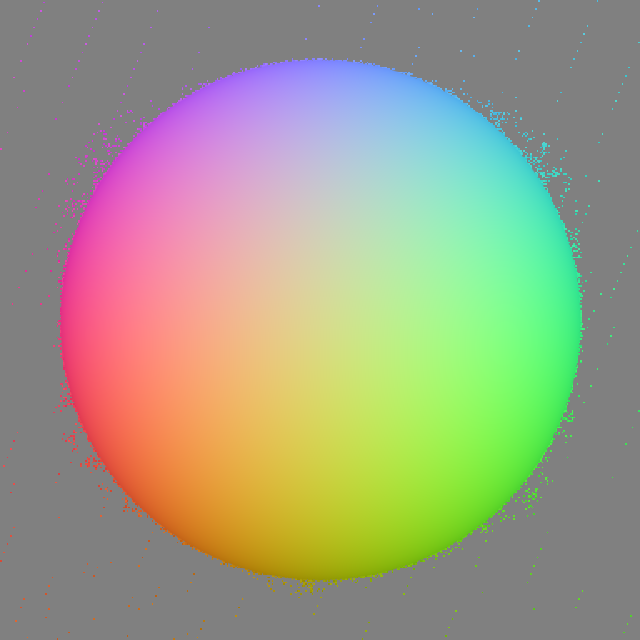
A WebGL 1 fragment shader for this texture map:

```glsl
precision highp float;
// Sphere normals mapped to soft rainbow colours on grey, with a frayed, speckled rim.

#define CENTER vec2(0.501, 0.5)
#define RADIUS 0.406
#define BACKGROUND vec3(0.502)
#define GRID 384.0
#define SPECK_DENSITY 0.42
#define RIM_FRAY 0.0045
#define CLUMP_SCALE 42.0

uniform vec2 u_resolution;

float hash(vec2 p) {
  return fract(sin(dot(p, vec2(127.1, 311.7))) * 43758.55);
}

vec2 gradient(vec2 p) {
  float a = 6.28319 * hash(p);
  return vec2(cos(a), sin(a));
}

float gradientNoise(vec2 p) {
  vec2 i = floor(p), f = fract(p);
  vec2 u = f * f * f * (f * (f * 6.0 - 15.0) + 10.0);
  vec2 e = vec2(1.0, 0.0);
  float low = mix(dot(gradient(i), f), dot(gradient(i + e.xy), f - e.xy), u.x);
  float high = mix(dot(gradient(i + e.yx), f - e.yx), dot(gradient(i + e.xx), f - e.xx), u.x);
  return mix(low, high, u.y);
}

// Each colour channel is the normal seen along one tilted axis.
vec3 normalColor(vec3 n) {
  vec3 axisRed = vec3(-0.707, -0.09, 0.701);
  vec3 axisGreen = vec3(0.707, -0.09, 0.701);
  vec3 axisBlue = vec3(0.0, 0.992, 0.127);
  return 0.5 + 0.5 * vec3(dot(n, axisRed), dot(n, axisGreen), dot(n, axisBlue));
}

float lobe(float angle, float middle, float sharpness) {
  return exp(-sharpness * (1.0 - cos(angle - middle)));
}

// How far the specks drift beyond the rim in each direction.
float speckReach(float angle) {
  float reach = 0.004;
  reach += 0.066 * lobe(angle, 2.52, 17.0);
  reach += 0.064 * lobe(angle, 0.61, 17.0);
  reach += 0.051 * lobe(angle, -0.65, 18.0);
  reach += 0.044 * lobe(angle, 3.67, 20.0);
  reach += 0.029 * lobe(angle, 4.66, 40.0);
  return reach;
}

// Chance that a grid cell outside the sphere holds a speck.
float speckChance(vec2 offset) {
  float d = length(offset) - RADIUS;
  float reach = speckReach(atan(offset.y, offset.x));
  float clump = smoothstep(-0.25, 0.4, gradientNoise(offset * CLUMP_SCALE + 17.0));
  float cloud = SPECK_DENSITY * clump * (1.0 - smoothstep(0.25 * reach, reach, d));
  float fray = 0.8 * (1.0 - smoothstep(0.0, RIM_FRAY, d));
  float stray = 0.012 * smoothstep(0.3, 0.4, abs(offset.x)) * (1.0 - smoothstep(0.01, 0.05, d));
  return max(cloud, max(fray, stray));
}

void main() {
  float shortSide = min(u_resolution.x, u_resolution.y);
  vec2 uv = (gl_FragCoord.xy - 0.5 * u_resolution) / shortSide + 0.5;
  vec2 offset = uv - CENTER;
  float r = length(offset);
  float pixel = 1.0 / shortSide;
  vec3 color = BACKGROUND;

  // Scattered specks take the colour of the nearest rim
  vec2 cell = floor(uv * GRID);
  vec2 cellOffset = (cell + 0.5) / GRID - CENTER;
  float tilt = 0.05 + 0.3 * hash(cell + 71.3);
  vec3 rimNormal = normalize(vec3(normalize(cellOffset + 1e-5), tilt));
  float speck = step(hash(cell + 5.7), speckChance(cellOffset));
  color = mix(color, normalColor(rimNormal), speck);

  // Smooth sphere body
  vec2 flatNormal = offset / (RADIUS + 0.002);
  vec3 normal = vec3(flatNormal, sqrt(max(0.0, 1.0 - dot(flatNormal, flatNormal))));
  float body = 1.0 - smoothstep(-pixel, pixel, r - RADIUS);
  color = mix(color, normalColor(normal), body);

  gl_FragColor = vec4(clamp(color, 0.0, 1.0), 1.0);
}
```
